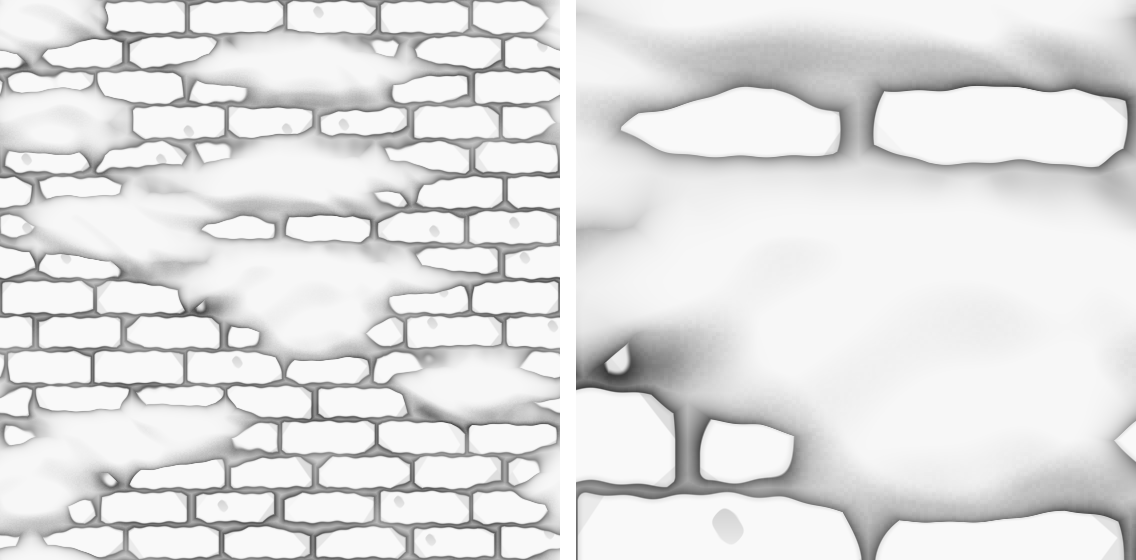
Left: the whole. Right: its middle third, enlarged.
Reproduce this texture map procedurally as a Shadertoy shader.

```glsl
// Rough stone wall: staggered courses of cut stones with dark joints, partly
// buried under pale plaster. Stones are boxes clipped by random corner planes;
// plaster is a sum of soft mounds stirred by layered sines. The tile wraps.

#define GRID vec2(6.0, 16.0)   // stones across, courses down
#define STAGGER 0.38           // shift of every other course, in stones
#define GAP 0.05               // half joint width, in course heights
#define CORNER_CUT 0.27        // deepest corner clipping
#define BURIAL 0.75            // how far plaster eats into stones
#define MOUND_HEIGHT 0.068     // vertical reach of one mound
#define JOINT_DARK 0.41        // narrow shade beside a stone
#define HALO_DARK 0.20         // wide shade around a stone
#define RELIEF 0.45            // strength of plaster shading
#define CHIP_RATE 0.24         // share of stones with a round chip

const float TAU = 6.2832;
const int MOUNDS = 10;
// Horizontal centre and half width of the mounds, rising up the wall
const vec2 mounds[MOUNDS] = vec2[MOUNDS](
    vec2(0.05, 0.12), vec2(0.27, 0.21), vec2(0.85, 0.15), vec2(0.55, 0.10),
    vec2(0.56, 0.25), vec2(0.19, 0.18), vec2(0.54, 0.23), vec2(0.09, 0.14),
    vec2(0.55, 0.22), vec2(0.06, 0.12));

float hash(vec2 p) {
    return fract(sin(dot(p, vec2(127.1, 311.7))) * 43758.5);
}

// Layered sines with whole frequencies, so they wrap
float ripple(vec2 uv) {
    vec2 a = TAU * uv;
    a += 0.3 * sin(a.yx * vec2(3.0, 2.0) + vec2(1.0, 4.0));
    return 0.5 * sin(2.0 * a.x + 5.0 * a.y)
         + 0.3 * sin(3.0 * a.x - 8.0 * a.y + 2.0)
         + 0.2 * sin(7.0 * a.x + 12.0 * a.y + sin(5.0 * a.x));
}

float plasterCover(vec2 uv, float wave) {
    float sum = 0.0;
    for (int i = 0; i < MOUNDS; i++) {
        vec2 d = uv - vec2(mounds[i].x, 0.13 + 0.093 * float(i));
        d = (d - round(d)) / vec2(mounds[i].y, MOUND_HEIGHT);
        sum += exp(-dot(d, d));
    }
    return smoothstep(0.22, 0.85, sum + 0.13 * wave);
}

// Signed distance past the plane that clips one corner of a stone
float cornerPlane(vec2 q, vec2 halfSize, vec2 side, vec2 seed, float lean) {
    float r = hash(seed + side * 3.7);
    vec2 n = normalize(side * vec2(0.25 + lean + 0.6 * fract(r * 7.3), 1.0));
    return dot(q - side * halfSize, n) + mix(0.03, CORNER_CUT, r * r);
}

vec2 cornerSide(int k) {
    return vec2(k % 2, k / 2) * 2.0 - 1.0;
}

float stoneDistance(vec2 q, vec2 halfSize, vec2 seed) {
    float phase = TAU * hash(seed + 8.0);
    q.y += 0.022 * sin(5.0 * q.x + phase) + 0.014 * sin(13.0 * q.x + 2.0 * phase);
    vec2 b = abs(q) - halfSize + 0.09;
    float d = length(max(b, 0.0)) + min(max(b.x, b.y), 0.0) - 0.09;
    for (int k = 0; k < 4; k++)
        d = max(d, cornerPlane(q, halfSize, cornerSide(k), seed, 0.0));
    return d;
}

// Flat top, tilted corner facets and an occasional chip
float stoneTone(vec2 q, vec2 halfSize, vec2 seed, float aa) {
    float tone = 0.975;
    for (int k = 0; k < 4; k++) {
        vec2 side = cornerSide(k);
        float r = hash(seed + side * 5.3 + 20.0);
        float e = cornerPlane(q, halfSize, side, seed, 0.9 * r) + 0.03 + 0.2 * r;
        float facet = 0.95 - 0.07 * fract(r * 9.1) - 0.015 * side.x;
        tone = mix(tone, facet, smoothstep(-aa, aa, e));
    }
    vec2 chip = q - (vec2(hash(seed + 31.0), hash(seed + 47.0)) - 0.5) * vec2(1.5, 0.6);
    float rim = length(chip * vec2(1.0, 0.85) + 0.02 * sin(chip.yx * 24.0)) - 0.14;
    float hasChip = step(hash(seed + 60.0), CHIP_RATE);
    return mix(tone, 0.87 - 0.25 * chip.y, hasChip * smoothstep(aa, -aa, rim));
}

void mainImage(out vec4 fragColor, in vec2 fragCoord) {
    vec2 uv = fragCoord / iResolution.xy;
    float aa = GRID.y / iResolution.y;
    float stoneWidth = GRID.y / GRID.x;

    // Plaster thickness and its upward slope
    vec2 up = vec2(0.0, 0.012);
    float wave = ripple(uv), waveUp = ripple(uv + up);
    float cover = plasterCover(uv, wave);
    float slope = plasterCover(uv + up, waveUp) - cover + 0.3 * (waveUp - wave);

    // Nearest stone among the neighbouring courses
    float d = 1e3;
    vec2 local = vec2(0.0), size = vec2(1.0), seed = vec2(0.0);
    for (int j = -1; j <= 1; j++) {
        float course = floor(uv.y * GRID.y) + float(j);
        float shift = mod(course, 2.0) < 0.5 ? STAGGER : 0.03;
        float column = floor(uv.x * GRID.x - shift);
        for (int i = -1; i <= 1; i++) {
            vec2 cell = vec2(column + float(i), course);
            vec2 id = mod(cell, GRID), nextId = mod(cell + vec2(1.0, 0.0), GRID);
            float left = cell.x + shift + 0.1 * (hash(id) - 0.5);
            float right = cell.x + 1.0 + shift + 0.1 * (hash(nextId) - 0.5);
            vec2 halfSize = vec2(0.5 * (right - left) * stoneWidth, 0.5) - GAP;
            halfSize -= vec2(0.12, 0.05) * pow(hash(id + 70.0), 3.0);
            vec2 q = vec2((uv.x * GRID.x - 0.5 * (left + right)) * stoneWidth,
                          uv.y * GRID.y - course - 0.5);
            float s = stoneDistance(q, halfSize, id);
            if (s < d) { d = s; local = q; size = halfSize; seed = id; }
        }
    }
    d += BURIAL * cover;

    // Shaded joints fade where plaster fills them
    float outside = max(d, 0.0);
    float shade = JOINT_DARK * exp(-9.0 * outside) + HALO_DARK * exp(-2.2 * outside);
    float ground = 0.97 - shade * (1.0 - cover) * (1.0 + 0.25 * wave);
    ground -= RELIEF * clamp(slope, 0.0, 0.4);
    ground += 0.025 * (hash(floor(uv * 420.0)) - 0.5) * smoothstep(0.0, 0.2, slope);

    // Stone faces with a thin worn rim
    float face = stoneTone(local, size, seed, aa) - 0.07 * smoothstep(-0.06, 0.0, d);
    fragColor = vec4(vec3(mix(ground, face, smoothstep(aa, -aa, d))), 1.0);
}
```
